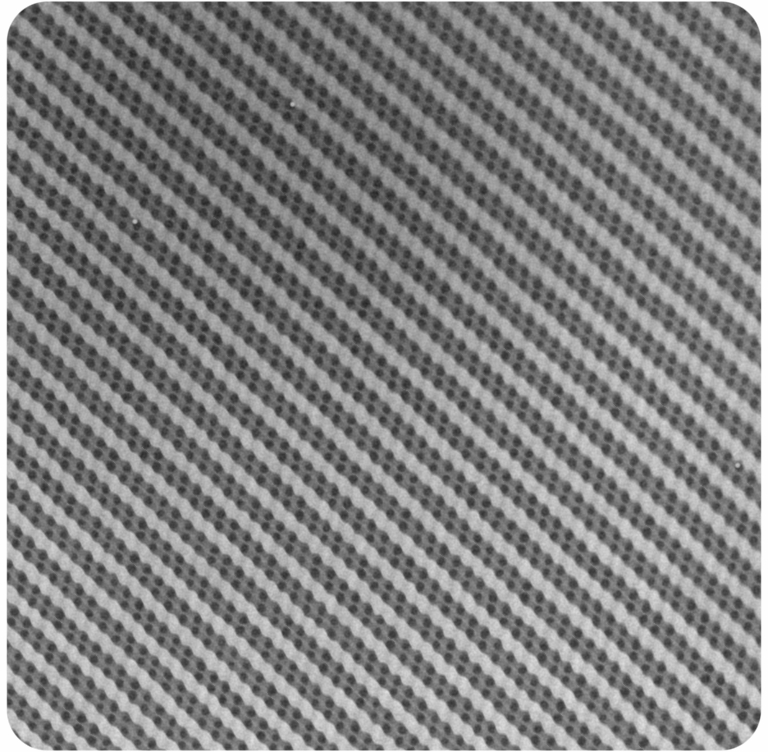
Write a Shadertoy shader that draws this texture.

```glsl
// Grey ribbed knit on a rounded white-edged panel: continuous diagonal ridges
// with fine toothed edges, and two rows of small dark holes in each groove.
// A slightly fanned phase field places ridges; leaning columns cut the teeth.

vec2 hashGradient(vec2 cell) {
    vec2 h = vec2(dot(cell, vec2(127.1, 311.7)), dot(cell, vec2(269.5, 183.3)));
    return 2.0 * fract(sin(h) * 43758.5) - 1.0;
}

float gradientNoise(vec2 p) {
    vec2 i = floor(p), f = fract(p);
    vec2 s = f * f * f * (f * (f * 6.0 - 15.0) + 10.0);
    float a = dot(hashGradient(i), f);
    float b = dot(hashGradient(i + vec2(1, 0)), f - vec2(1, 0));
    float c = dot(hashGradient(i + vec2(0, 1)), f - vec2(0, 1));
    float d = dot(hashGradient(i + vec2(1, 1)), f - vec2(1, 1));
    return mix(mix(a, b, s.x), mix(c, d, s.x), s.y);
}

float roundedBox(vec2 p, vec2 halfSize, float radius) {
    vec2 q = abs(p) - halfSize + radius;
    return length(max(q, 0.0)) + min(max(q.x, q.y), 0.0) - radius;
}

// Sparse bright lint, at most one fleck per grid cell
float lint(vec2 p) {
    vec2 cell = floor(p * 9.0);
    vec2 rnd = 0.5 + 0.5 * hashGradient(cell + 40.0);
    float present = step(0.95, fract(rnd.x * 17.0 + rnd.y * 31.0));
    float dist = length(fract(p * 9.0) - 0.2 - 0.6 * rnd) / 9.0;
    return present * (1.0 - smoothstep(0.001, 0.005, dist));
}

float knit(vec2 p) {
    // Ridge phase, growing downwards; ridges spread towards the right
    float x = p.x, y = 0.98 - p.y;
    float u = 18.6 * y - 16.2 * x - 2.0 * x * y + x * x + 0.35;
    u += 0.05 * gradientNoise(p * 14.0) + 0.06 * gradientNoise(p * 70.0);
    float v = 50.0 * x + 12.0 * y + 0.25 * gradientNoise(p * 21.0 + 7.0);
    float r = fract(u) - 0.5;
    float column = cos(6.2832 * v);
    float soft = 0.03 * smoothstep(0.6, 1.5, x + p.y);

    // Groove floor with a lighter web along its middle
    float shade = 0.395 + 0.06 * smoothstep(0.38, 0.49, abs(r));
    shade += 0.035 * column;

    // Small holes nested in the notches of the ridges, uneven in size and depth
    float du = r - sign(r) * 0.35, dv = fract(v) - 0.5;
    vec2 offset = vec2(17.6 * dv - 12.0 * du, 50.0 * du + 16.2 * dv) / 1074.0;
    float uneven = gradientNoise(vec2(floor(v), floor(u) + 0.5 * sign(r)) * 0.73);
    float size = 0.0057 + 0.002 * uneven;
    float hole = 1.0 - smoothstep(size * 0.4, size * 1.3, length(offset));
    shade = mix(shade, 0.25 - 0.05 * uneven, hole);

    // Continuous ridge with toothed edges, longer teeth on the lower side
    float edge = abs(r) - (r > 0.0 ? 0.045 : 0.03) * column;
    float ridge = 1.0 - smoothstep(0.15 - soft, 0.265 + soft, edge);
    float thread = 0.69 - 0.5 * r * r + 0.03 * column - 0.1 * r;
    thread += 0.06 * gradientNoise(vec2(v, u) * 0.8);
    return mix(shade, thread, ridge);
}

void mainImage(out vec4 fragColor, in vec2 fragCoord) {
    vec2 p = fragCoord / iResolution.xy * vec2(1.0, 0.98);
    float pixel = 1.0 / iResolution.x;
    float grey = knit(p);

    // Broad lighting: dim upper left, paler lower edge, flatter upper right
    grey = mix(grey, 0.48, 0.18 * smoothstep(0.9, 1.8, p.x + p.y));
    grey *= 1.06 - 0.22 * smoothstep(0.75, 0.0, length(p - vec2(0.3, 0.8)));
    grey *= 1.0 + 0.1 * (0.5 - p.y) + 0.08 * gradientNoise(p * 3.0);

    // Fibre grain and flecks
    grey += 0.07 * gradientNoise(p * 150.0) + 0.08 * gradientNoise(p * 300.0);
    grey = mix(grey, 0.82, 0.8 * lint(p));

    // Panel outline
    float panel = roundedBox(p - vec2(0.5, 0.49), vec2(0.491, 0.488), 0.053);
    grey = mix(grey, 0.995, smoothstep(-pixel, pixel, panel));
    fragColor = vec4(vec3(grey), 1.0);
}
```
